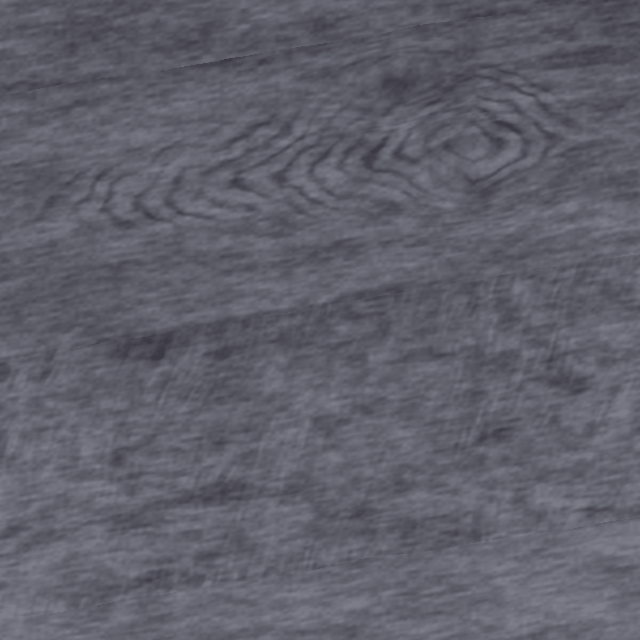
Write a three.js fragment shader that draws this texture.

```glsl
// Weathered blue-grey wood planks with slanted grain, a knotted cathedral figure and saw marks.
varying vec2 vUv;

float hash(vec2 p) {
  vec3 q = fract(p.xyx * 0.1031);
  q += dot(q, q.yzx + 33.33);
  return fract((q.x + q.y) * q.z);
}

float noise(vec2 p) {
  vec2 cell = floor(p);
  vec2 f = fract(p);
  f = f * f * (3.0 - 2.0 * f);
  float low = mix(hash(cell), hash(cell + vec2(1.0, 0.0)), f.x);
  float high = mix(hash(cell + vec2(0.0, 1.0)), hash(cell + vec2(1.0, 1.0)), f.x);
  return mix(low, high, f.y);
}

// Three octaves, centred on zero
float fbm(vec2 p) {
  float sum = 0.0;
  float amp = 0.57;
  for (int i = 0; i < 3; i++) {
    sum += amp * (noise(p) - 0.5);
    p = p * 2.03 + 19.7;
    amp *= 0.5;
  }
  return sum;
}

// Soft dark blot
float blot(vec2 p, vec2 center, vec2 size) {
  vec2 d = (p - center) / size;
  return exp(-dot(d, d));
}

// Ragged chevron rings opening toward the knot, inside a long lens
float cathedral(vec2 p) {
  vec2 d = p - vec2(0.74, 0.65);
  vec2 reach = vec2(d.x < 0.0 ? 0.74 : 0.16, d.y > 0.0 ? 0.13 : 0.08);
  vec2 q = pow(abs(d) / reach, vec2(1.6));
  float lens = 1.0 - smoothstep(0.6, 1.2, q.x + q.y + 0.4 * fbm(p * vec2(8.0, 16.0)));
  d.y += 0.04 * fbm(p * vec2(9.0, 14.0) + 3.0);
  float ring = abs(d.x) + 1.9 * sqrt(d.y * d.y + 0.0004);
  ring += 0.09 * fbm(p * vec2(7.0, 13.0)) + 0.025 * fbm(p * vec2(34.0, 55.0));
  float wave = 0.5 + 0.5 * sin(ring * 125.0);
  float broken = smoothstep(-0.15, 0.15, fbm(p * vec2(10.0, 18.0) + 41.0));
  return (pow(wave, 2.2) - 0.28) * lens * (0.4 + 0.7 * broken);
}

void main() {
  // Shear so that grain and seams lie level
  vec2 p = vec2(vUv.x, vUv.y - 0.165 * vUv.x);
  float row = (p.y - 0.03 + 0.012 * fbm(p * vec2(9.0, 5.0))) / 0.41;
  float plank = floor(row);
  float across = fract(row);
  float middle = smoothstep(-0.02, 0.02, row) - smoothstep(0.97, 1.03, row);
  float upper = smoothstep(0.97, 1.03, row);

  // Grain bends round the knots
  vec2 g = p;
  vec2 knotA = vec2(0.735, 0.62);
  vec2 knotB = vec2(0.625, 0.77);
  g.y -= 0.8 * (p.y - knotA.y) * blot(p, knotA, vec2(0.1, 0.07));
  g.y -= 0.8 * (p.y - knotB.y) * blot(p, knotB, vec2(0.08, 0.05));
  g.y += 0.012 * fbm(p * vec2(5.0, 7.0));
  g += plank * vec2(7.3, 3.1);

  // Broad clouds, broken streaks and fine fibre
  float tone = 0.012 - 0.05 * (vUv.y - 0.45);
  tone += 0.08 * fbm(p * vec2(3.0, 7.0) + 5.0);
  float streaky = mix(0.14, 0.095, middle);
  tone += streaky * fbm(g * vec2(11.0, 60.0));
  tone += 0.08 * (noise(g * vec2(52.0, 165.0)) - 0.5);
  tone += 0.045 * (noise(p * vec2(150.0, 190.0)) - 0.5);
  tone += (0.04 + 0.055 * middle) * fbm(p * vec2(38.0, 36.0) + 11.0);

  // Faint steep saw marks, in patches and along the edges of the middle plank
  float edge = smoothstep(0.78, 1.0, across) + 1.0 - smoothstep(0.0, 0.2, across);
  vec2 saw = vec2(p.x - 0.32 * p.y + 0.04 * fbm(p * 7.0), p.y);
  float patches = smoothstep(0.0, 0.2, fbm(p * vec2(7.0, 9.0) + 63.0));
  float marks = noise(saw * vec2(145.0, 30.0)) - 0.5;
  tone += 0.065 * marks * middle * (0.3 + 0.6 * patches + 0.5 * edge);

  // Shaded plank edges, fading in and out along the seams
  float shade = smoothstep(0.2, 0.8, noise(p * vec2(6.0, 4.0)));
  tone -= 0.032 * middle * edge * (0.3 + 0.7 * shade);
  float gap = (0.5 - abs(across - 0.5)) / 0.022;
  tone -= 0.035 * exp(-gap * gap) * noise(p * vec2(16.0, 40.0) + 8.0);

  // Scattered thin stains
  float stain = smoothstep(0.1, 0.28, fbm(g * vec2(9.0, 36.0) + 27.0));
  tone -= 0.055 * stain * (0.4 + 0.6 * middle);
  float smear = smoothstep(0.14, 0.3, fbm(p * vec2(16.0, 20.0) + 77.0));
  tone -= 0.04 * smear * middle;
  tone -= 0.02 * middle * blot(vUv, vec2(0.8, 0.28), vec2(0.16, 0.13));

  // Rings and the dark cores of the knots
  tone -= 0.1 * upper * cathedral(p);
  float rough = 0.4 + 1.4 * noise(p * vec2(55.0, 60.0));
  float cores = blot(p, vec2(0.745, 0.57), vec2(0.025, 0.03));
  cores += blot(p, vec2(0.575, 0.675), vec2(0.016, 0.04));
  cores += 0.8 * blot(p, knotB, vec2(0.016, 0.02));
  cores += 0.8 * blot(p, vec2(0.89, 0.165), vec2(0.03, 0.018));
  tone -= 0.06 * cores * rough;
  tone += 0.04 * blot(p, vec2(0.64, 0.69), vec2(0.025, 0.02));

  // Blue-grey wood, a little warmer where dark
  tone = clamp(tone * 1.06, -0.15, 0.11);
  vec3 color = vec3(0.379, 0.379, 0.424) + tone * vec3(0.98, 1.02, 1.03);
  gl_FragColor = vec4(color, 1.0);
}
```
